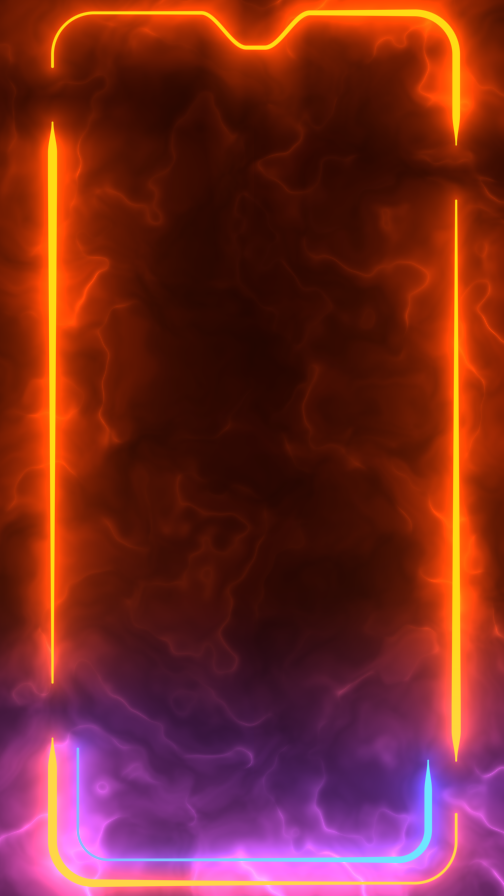
A Shadertoy shader for this background:

```glsl
// Neon rounded frame with a notch, glowing over ember and violet smoke
#define FRAME_LEFT 0.1042
#define FRAME_RIGHT 0.9051
#define FRAME_TOP 1.7523
#define FRAME_BOTTOM 0.0255
#define CORNER 0.083
#define NOTCH_DEPTH 0.069
#define THIN 0.0021
#define THICK 0.0090
#define WIDE_FALLOFF 7.5
#define TIGHT_FALLOFF 42.0
#define SMOKE_SCALE 4.2
#define VEIN_SHARPNESS 15.0

vec2 hashGradient(vec2 cell) {
    vec3 h = fract(cell.xyx * vec3(0.1031, 0.1030, 0.0973));
    h += dot(h, h.yzx + 33.33);
    float angle = 6.2832 * fract((h.x + h.y) * h.z);
    return vec2(cos(angle), sin(angle));
}

float gradientNoise(vec2 p) {
    vec2 i = floor(p), f = fract(p);
    vec2 u = f * f * f * (f * (f * 6.0 - 15.0) + 10.0);
    vec2 e = vec2(0.0, 1.0);
    float low = mix(dot(hashGradient(i), f), dot(hashGradient(i + e.yx), f - e.yx), u.x);
    float high = mix(dot(hashGradient(i + e), f - e), dot(hashGradient(i + 1.0), f - 1.0), u.x);
    return mix(low, high, u.y);
}

float fbm(vec2 p) {
    float sum = 0.0, amplitude = 0.6;
    for (int octave = 0; octave < 4; octave++) {
        sum += amplitude * gradientNoise(p);
        p = mat2(1.6, 1.2, -1.2, 1.6) * p + 3.7;
        amplitude *= 0.5;
    }
    return sum;
}

// Distance to a vertical line from low to high
float lineDistance(vec2 p, float x, float low, float high) {
    return length(vec2(p.x - x, p.y - clamp(p.y, low, high)));
}

// Distance to a U with its base on y = 0; ends holds its left and right heights
float cupDistance(vec2 p, float halfWidth, float radius, vec2 ends) {
    vec2 q = vec2(abs(p.x) - halfWidth, -p.y) + radius;
    float edge = min(max(q.x, q.y), 0.0) + length(max(q, 0.0)) - radius;
    float end = mix(ends.x, ends.y, smoothstep(-halfWidth, halfWidth, p.x));
    return length(vec2(edge, max(p.y - end, 0.0)));
}

// Stroke half width: swells along t, then narrows to a point at the thick end
float taper(float t, float fromTip) {
    return mix(THIN, THICK, clamp(t, 0.0, 1.0)) * mix(0.2, 1.0, smoothstep(0.0, 0.06, fromTip));
}

// x: solid core, y: tight halo, z: wide halo
vec3 strokeLight(float centreDistance, float halfWidth) {
    float d = centreDistance - halfWidth;
    float pixel = 0.8 / iResolution.x;
    float outside = max(d, 0.0);
    float power = sqrt(halfWidth / THICK);
    return vec3(smoothstep(pixel, -pixel, d), power * exp(-outside * TIGHT_FALLOFF),
                mix(0.6, 1.0, power) * exp(-outside * WIDE_FALLOFF));
}

void mainImage(out vec4 fragColor, in vec2 fragCoord) {
    vec2 p = fragCoord / iResolution.xy * vec2(1.0, 16.0 / 9.0);
    float middle = 0.5 * (FRAME_LEFT + FRAME_RIGHT);
    float halfWidth = 0.5 * (FRAME_RIGHT - FRAME_LEFT);
    float across = clamp((p.x - FRAME_LEFT) / (2.0 * halfWidth), 0.0, 1.0);

    // Side strokes
    float d = lineDistance(p, FRAME_LEFT, 0.4236, 1.5347);
    vec3 warm = strokeLight(d, taper((p.y - 0.42) / 1.0, 1.5347 - p.y));
    d = lineDistance(p, FRAME_RIGHT, 0.2685, 1.3796);
    warm = max(warm, strokeLight(d, taper((1.38 - p.y) / 1.0, p.y - 0.2685)));

    // Top stroke, its base bent into the notch
    vec2 top = vec2(p.x - middle, FRAME_TOP - p.y);
    float bend = clamp((0.108 - abs(top.x - 0.0025)) / 0.09, 0.0, 1.0);
    top.y -= NOTCH_DEPTH * bend * bend * (3.0 - 2.0 * bend);
    float slope = NOTCH_DEPTH * 6.0 * bend * (1.0 - bend) / 0.09;
    d = cupDistance(top, halfWidth, CORNER, vec2(0.1065, 0.2616)) / sqrt(1.0 + slope * slope);
    float tip = mix(1.0, p.y - 1.4907, step(0.5, across));
    warm = max(warm, strokeLight(d, taper(0.1 + 0.7 * across * across, tip)));

    // Bottom stroke
    vec2 bottom = vec2(p.x - middle, p.y - FRAME_BOTTOM);
    d = cupDistance(bottom, halfWidth, CORNER, vec2(0.287, 0.1365));
    tip = mix(0.3125 - p.y, 1.0, step(0.5, across));
    warm = max(warm, strokeLight(d, taper(0.9 * pow(1.0 - across, 2.0) + 0.08, tip)));

    // Inner blue stroke
    d = cupDistance(p - vec2(0.502, 0.0718), 0.3475, 0.06, vec2(0.22, 0.197));
    tip = mix(1.0, 0.2685 - p.y, step(0.5, across));
    vec3 cool = strokeLight(d, taper(0.06 + 0.9 * pow(across, 3.0), tip));

    // Smoke and bright filaments
    vec2 s = p * SMOKE_SCALE;
    vec2 warp = vec2(fbm(s * 0.8 + 11.0), fbm(s * 0.8 + 37.0));
    float cloud = clamp(0.5 + 0.9 * fbm(s + warp * 1.4), 0.0, 1.0);
    float vein = exp(-VEIN_SHARPNESS * abs(gradientNoise(s * 1.3 + warp * 2.0 + 5.0)));
    vein *= smoothstep(0.35, 0.9, cloud);

    // Breaks between strokes fall into shade
    float side = smoothstep(0.3, 0.7, p.x);
    vec2 breaks = (p.y - mix(vec2(1.59, 0.368), vec2(1.435, 0.215), side)) / 0.075;
    float shade = 1.0 - 0.55 * (exp(-breaks.x * breaks.x) + exp(-breaks.y * breaks.y));

    // Ember above, violet below
    float violet = smoothstep(0.62, 0.2, p.y);
    vec3 base = mix(vec3(0.14, 0.018, 0.004), vec3(0.23, 0.085, 0.27), violet);
    vec3 haze = mix(vec3(0.68, 0.20, 0.01), vec3(0.55, 0.16, 0.20), violet);
    vec3 spark = mix(vec3(0.85, 0.28, 0.04), vec3(0.60, 0.28, 0.62), violet);
    vec3 color = base * (0.6 + 0.8 * cloud);
    color += haze * warm.z * shade * (0.45 + 0.85 * cloud);
    color += spark * vein * (0.14 + 0.5 * warm.z + 0.35 * violet);
    color += vec3(0.13, 0.11, 0.42) * cool.z * (0.4 + 0.7 * cloud);

    // Neon halos and cores
    color += vec3(0.65, 0.20, 0.01) * warm.y;
    color += vec3(0.12, 0.20, 0.70) * cool.y;
    vec3 gold = mix(vec3(1.0, 0.86, 0.08), vec3(1.0, 0.84, 0.28), violet);
    color = mix(color, gold, warm.x);
    color = mix(color, mix(vec3(0.55, 0.70, 1.0), vec3(0.42, 0.92, 1.0), across), cool.x);
    fragColor = vec4(clamp(color, 0.0, 1.0), 1.0);
}
```
